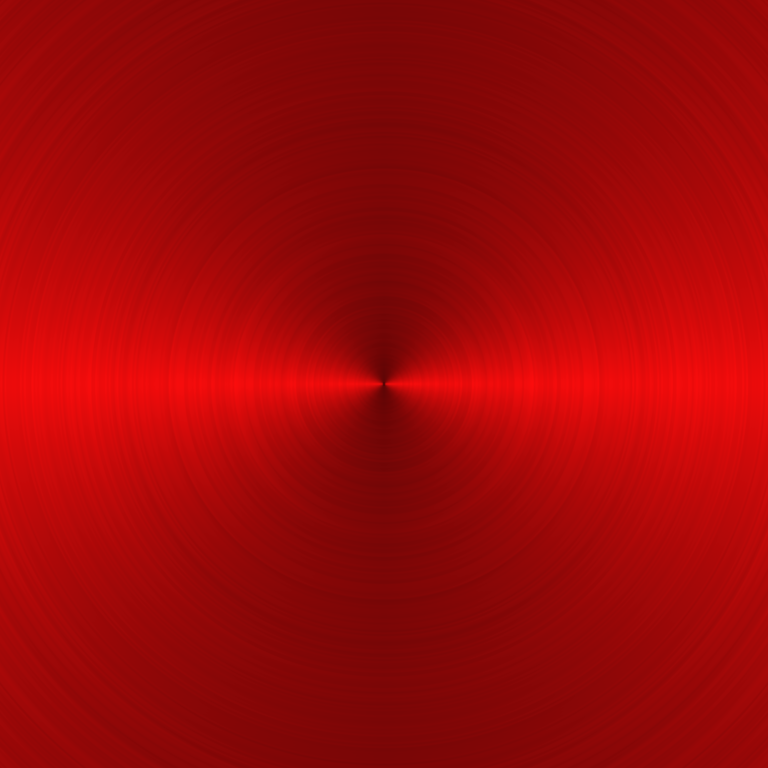
Reproduce this texture procedurally as a Shadertoy shader.

```glsl
// A disc of red brushed metal, lit as a bright horizontal fan of light.
// Sheen falls off exponentially with angle from the horizontal axis;
// layered one-dimensional ring noise in the radius makes the grooves.

#define SHADE_LEVEL 0.435     // red level far from the sheen
#define SHEEN_GAIN 0.505      // extra red along the axis
#define SHEEN_FALLOFF 1.5     // angular decay of the sheen
#define AXIS_SOFTNESS 0.03    // rounding of the sheen ridge, radians
#define HUB_RADIUS 0.06       // decay radius of the central shadow
#define HUB_SHADOW 0.13       // strength of the central shadow
#define GROOVE_DEPTH 0.07     // contrast of the rings
#define GROOVE_DENSITY 52.0   // coarsest rings per canvas height
#define GROOVE_LAYERS 4
#define METAL_TINT vec3(1.0, 0.048, 0.048)

float hash(float n) {
    return fract(sin(n * 12.9898) * 43758.5453);
}

// Smooth random profile across the radius, one value per ring cell.
float ringNoise(float x) {
    float cell = floor(x);
    float t = fract(x);
    return mix(hash(cell), hash(cell + 1.0), t * t * (3.0 - 2.0 * t)) - 0.5;
}

// Sum of ever finer, stronger rings; each layer fades out below pixel size.
float grooves(float radius, float angle) {
    float total = 0.0;
    float density = GROOVE_DENSITY;
    float weight = 0.22;
    for (int i = 0; i < GROOVE_LAYERS; i++) {
        float layer = float(i);
        float visible = 1.0 - smoothstep(0.8, 1.6, density / iResolution.y);
        float arc = 0.85 + 0.15 * sin(angle * (2.0 + layer) + layer * 1.7
                                      + 9.0 * sin(radius * 43.0));
        total += weight * visible * arc * ringNoise(radius * density + 71.0 * layer);
        density *= 1.97;
        weight *= 1.65;
    }
    return total;
}

void mainImage(out vec4 fragColor, in vec2 fragCoord) {
    vec2 p = (fragCoord - 0.5 * iResolution.xy) / iResolution.y;
    float pixel = 1.0 / iResolution.y;
    float radius = length(p);

    // Angle from the horizontal axis, mirrored into one quadrant.
    float tilt = atan(abs(p.y), abs(p.x) + 0.0001);
    float ridge = sqrt(tilt * tilt + AXIS_SOFTNESS * AXIS_SOFTNESS) - AXIS_SOFTNESS;
    float level = SHADE_LEVEL + SHEEN_GAIN * exp(-SHEEN_FALLOFF * ridge);

    // Shadow wedge above and below the hub.
    float hub = exp(-radius / HUB_RADIUS);
    level -= HUB_SHADOW * hub * smoothstep(0.0, 1.2, tilt);

    // Concentric grooves, softened where they crowd at the centre.
    float angle = atan(p.y, p.x + 0.00001);
    float grooveFade = smoothstep(0.0, 0.04, radius);
    level *= 1.0 + GROOVE_DEPTH * grooveFade * grooves(radius, angle);

    // Small dark pin at the centre.
    level *= mix(0.6, 1.0, smoothstep(0.0, 0.002 + pixel, radius));

    vec3 colour = level * METAL_TINT;
    fragColor = vec4(clamp(colour, 0.0, 1.0), 1.0);
}
```
